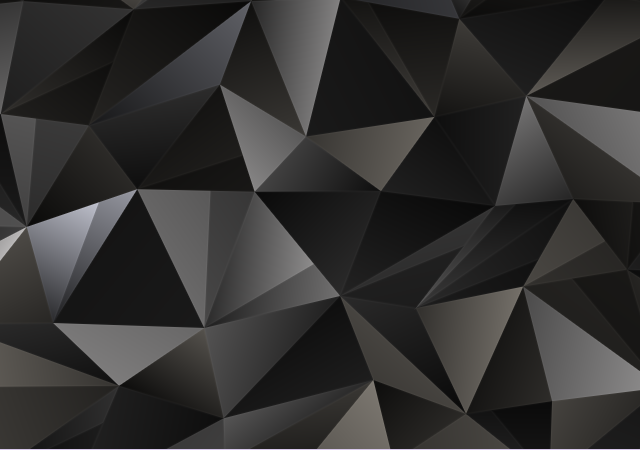
Write a Shadertoy shader that draws this background.

```glsl
// Dark low-poly mosaic: a staggered, jittered grid of points is cut into triangles.
// Each facet has its own grey tone, linear shading and faint warm or cool tint;
// some facets are split again into slivers, and seams carry a faint hairline.

const float ROWS = 4.8;                   // grid rows per canvas height
const vec2 SPACING = vec2(1.2, 1.0);      // grid step, slightly wide
const float JITTER = 0.66;                // full range of point displacement
const float SEAM_WIDTH = 0.02;
const float SEAM_GLOW = 0.022;
const vec3 WARM = vec3(1.04, 1.0, 0.94);
const vec3 COOL = vec3(0.98, 0.99, 1.05);
const vec3 NEUTRAL = vec3(1.01, 1.0, 1.0);
const vec3 LAVENDER = vec3(0.85, 0.79, 0.93);

float hash(vec2 p, float salt) {
    vec3 q = fract(vec3(p.xyx + salt * 7.31) * vec3(0.1031, 0.1030, 0.0973));
    q += dot(q, q.yzx + 33.33);
    return fract((q.x + q.y) * q.z);
}

float cross2(vec2 a, vec2 b) { return a.x * b.y - a.y * b.x; }

float area(vec2 a, vec2 b, vec2 c) { return cross2(b - a, c - a); }

// Signed distance to the line a-b, positive on its left
float edgeDistance(vec2 p, vec2 a, vec2 b) {
    return cross2(b - a, p - a) / length(b - a);
}

vec2 gridPoint(vec2 id) {
    vec2 offset = vec2(hash(id, 1.0), hash(id, 2.0)) - 0.5;
    float stagger = 0.5 * mod(id.y, 2.0);
    return SPACING * (id + vec2(stagger, 0.0) + JITTER * offset);
}

// Mostly dark tones with a thin tail of light ones, spread evenly over the grid
float facetTone(vec2 id, float part) {
    float rank = fract(dot(id, vec2(0.618, 0.755)) + 0.43 * part + 0.25 * hash(id, 3.0 + part));
    return 0.085 + 0.36 * pow(rank, 2.4);
}

vec3 facetTint(float pick) {
    return pick < 0.25 ? WARM : (pick > 0.87 ? COOL : NEUTRAL);
}

// Runs from -1 to 1 across the triangle along a given angle
float facetRamp(vec2 p, vec2 a, vec2 b, vec2 c, float angle) {
    vec2 dir = vec2(cos(angle), sin(angle));
    vec3 corners = vec3(dot(a, dir), dot(b, dir), dot(c, dir));
    float low = min(corners.x, min(corners.y, corners.z));
    float high = max(corners.x, max(corners.y, corners.z));
    return clamp((dot(p, dir) - low) / (high - low), 0.0, 1.0) * 2.0 - 1.0;
}

// Shaded triangle, colour premultiplied by its coverage
vec4 facet(vec2 p, vec2 a, vec2 b, vec2 c, vec2 id, float part, float pixel) {
    float inside = min(edgeDistance(p, a, b), min(edgeDistance(p, b, c), edgeDistance(p, c, a)));
    float cover = clamp(inside / pixel + 0.5, 0.0, 1.0);
    if (cover <= 0.0) return vec4(0.0);

    // Linear shading
    float ramp = facetRamp(p, a, b, c, 6.2832 * hash(id, 5.0 + part));
    float strength = mix(0.05, 0.75, hash(id, 7.0 + part));
    float tone = facetTone(id, part) * (1.0 + strength * ramp);

    // Optional second cut from a corner to the far side
    float cut = edgeDistance(p, a, mix(b, c, mix(0.2, 0.8, hash(id, 9.0 + part))));
    float hasCut = step(0.68, hash(id, 11.0 + part));
    float side = clamp(cut / pixel + 0.5, 0.0, 1.0);
    tone *= 1.0 + hasCut * mix(-0.18, 0.22, side);

    // Faint seams
    float seam = mix(inside, min(inside, abs(cut)), hasCut);
    tone += SEAM_GLOW * (1.0 - smoothstep(0.0, SEAM_WIDTH, seam));

    vec3 color = max(tone, 0.02) * facetTint(hash(id, 13.0 + part));
    return vec4(color, 1.0) * cover;
}

// One grid quad, cut along the diagonal that gives the fuller triangles
vec4 quad(vec2 p, vec2 id, float pixel) {
    vec2 a = gridPoint(id);
    vec2 b = gridPoint(id + vec2(1.0, 0.0));
    vec2 c = gridPoint(id + vec2(1.0, 1.0));
    vec2 d = gridPoint(id + vec2(0.0, 1.0));
    bool rising = min(area(a, b, c), area(a, c, d)) > min(area(a, b, d), area(b, c, d));
    if (rising) return facet(p, a, b, c, id, 0.0, pixel) + facet(p, a, c, d, id, 1.0, pixel);
    return facet(p, a, b, d, id, 0.0, pixel) + facet(p, b, c, d, id, 1.0, pixel);
}

void mainImage(out vec4 fragColor, in vec2 fragCoord) {
    float pixel = ROWS / iResolution.y;
    vec2 p = fragCoord * pixel + SPACING * vec2(20.3, 30.4);
    vec2 cell = floor(p / SPACING);

    vec4 sum = vec4(0.0);
    for (int y = -1; y <= 1; y++) {
        for (int x = -1; x <= 1; x++) {
            sum += quad(p, cell + vec2(x, y), pixel);
        }
    }
    vec3 color = sum.rgb / max(sum.a, 0.001);

    // Thin pale rim along the bottom
    float height = fragCoord.y / iResolution.y;
    color = mix(color, LAVENDER, 1.0 - smoothstep(0.001, 0.003, height));
    fragColor = vec4(color, 1.0);
}
```
